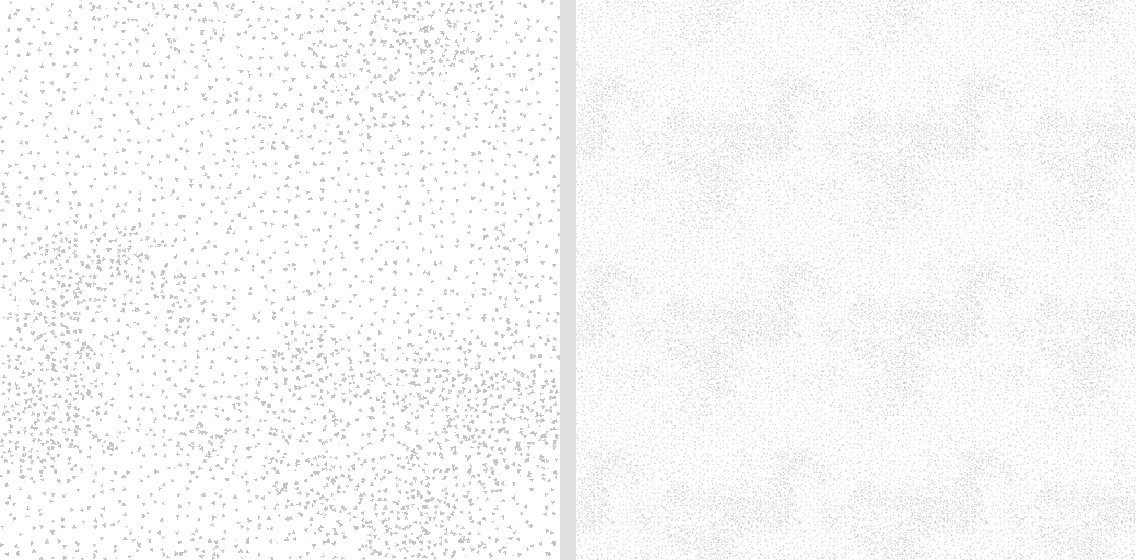
Left: one tile. Right: repeated 3 by 3.
Write a Shadertoy shader that draws this texture.

```glsl
vec3 hash3(vec2 cell, float seed) {
    uvec3 v = uvec3(cell, seed) * 1664525u + 1013904223u;
    v.x += v.y * v.z; v.y += v.z * v.x; v.z += v.x * v.y;
    v ^= v >> 16u;
    v.x += v.y * v.z; v.y += v.z * v.x; v.z += v.x * v.y;
    return vec3(v >> 8u) / 16777216.0;
}

// Value noise that repeats after a whole number of cells
float wrapNoise(vec2 uv, float period, float seed) {
    vec2 p = uv * period, cell = floor(p), f = fract(p);
    f = f * f * (3.0 - 2.0 * f);
    float a = hash3(mod(cell, period), seed).x;
    float b = hash3(mod(cell + vec2(1, 0), period), seed).x;
    float c = hash3(mod(cell + vec2(0, 1), period), seed).x;
    float d = hash3(mod(cell + vec2(1, 1), period), seed).x;
    return mix(mix(a, b, f.x), mix(c, d, f.x), f.y);
}

// Soft patches where extra specks gather
float patchDensity(vec2 uv) {
    float n = 0.65 * wrapNoise(uv, 4.0, 11.0) + 0.35 * wrapNoise(uv, 9.0, 12.0);
    return smoothstep(0.28, 0.72, n);
}

// Jittered ragged specks: x is coverage, y is the grey tone
vec2 specks(vec2 uv, float count, float seed, bool patchy) {
    vec2 result = vec2(0.0, 0.77);
    vec2 home = floor(uv * count);
    float ragged = hash3(floor(uv * 512.0), seed + 3.0).x - 0.5;
    for (int y = -1; y <= 1; y++)
    for (int x = -1; x <= 1; x++) {
        vec2 cell = home + vec2(x, y);
        vec2 id = mod(cell, count);
        vec3 place = hash3(id, seed);
        vec3 form = hash3(id, seed + 1.0);
        vec2 centre = (cell + 0.1 + 0.8 * place.xy) / count;
        float radius = mix(1.25, 1.75, form.x);
        if (patchy) radius *= smoothstep(0.0, 0.22, 0.85 * patchDensity(centre) - place.z);

        // Three-cornered outline, measured in 1/512 of the canvas
        vec2 offset = (uv - centre) * 512.0;
        float angle = atan(offset.y, offset.x + 1e-5);
        float outline = radius * (1.0 + 0.3 * cos(3.0 * angle + 6.2832 * form.y) + 0.4 * ragged);
        float cover = smoothstep(0.1, -0.1, length(offset) - outline) * step(0.2, radius);
        if (cover > result.x) result = vec2(cover, form.z < 0.3 ? 0.81 : 0.77);
    }
    return result;
}

void mainImage(out vec4 fragColor, in vec2 fragCoord) {
    // Snap to a fine grid for blocky grains
    vec2 uv = (floor(fragCoord / iResolution.xy * 512.0) + 0.5) / 512.0;

    vec2 even = specks(uv, 46.0, 21.0, false);
    vec2 gathered = specks(uv, 78.0, 31.0, true);
    vec2 speck = even.x >= gathered.x ? even : gathered;

    fragColor = vec4(vec3(mix(1.0, speck.y, speck.x)), 1.0);
}
```
